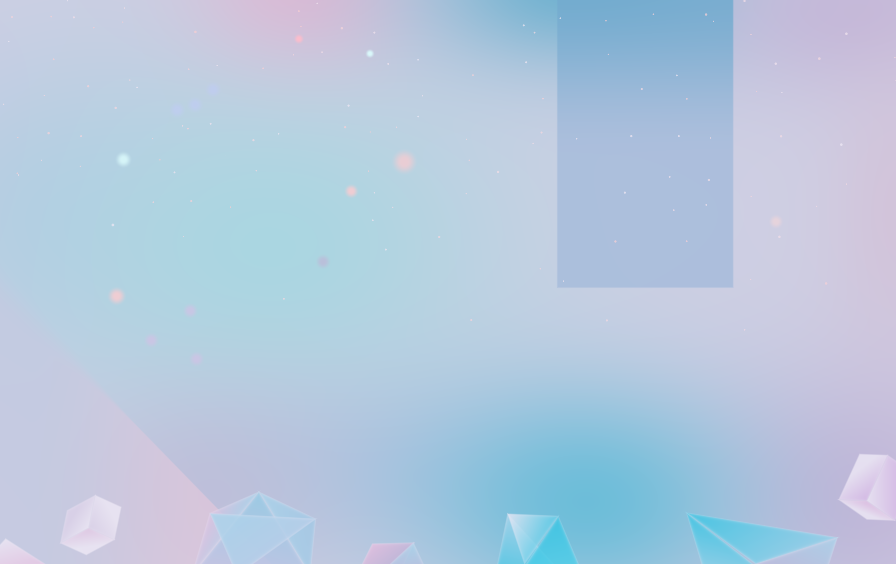
Write a Shadertoy shader that draws this background.

```glsl
const vec3 PEARL = vec3(0.93, 0.91, 0.96);
const vec3 ROSE = vec3(0.90, 0.74, 0.87);
const vec3 LILAC = vec3(0.76, 0.70, 0.84);
const vec3 ICE = vec3(0.66, 0.83, 0.92);
const vec3 CYAN = vec3(0.22, 0.77, 0.89);
const vec3 PEACH = vec3(0.96, 0.80, 0.82);

vec2 hash2(vec2 cell) {
    vec3 h = fract(cell.xyx * vec3(0.1031, 0.1030, 0.0973));
    h += dot(h, h.yzx + 33.33);
    return fract((h.xx + h.yz) * h.zy);
}

// Soft elliptical wash of colour
void glow(inout vec3 col, vec2 p, vec2 centre, vec2 radius, vec3 tint, float strength) {
    vec2 d = (p - centre) / radius;
    col = mix(col, tint, strength * exp(-dot(d, d)));
}

void bokeh(inout vec3 col, vec2 p, vec2 centre, float radius, vec3 tint, float strength) {
    float d = length(p - centre);
    col = mix(col, tint, strength * (1.0 - smoothstep(radius * 0.2, radius, d)));
}

// Triangle or parallelogram spanned by u and v, with a bright rim
void facet(inout vec3 col, vec2 p, vec2 origin, vec2 u, vec2 v, bool triangle,
           vec3 nearTint, vec3 farTint) {
    vec2 q = inverse(mat2(u, v)) * (p - origin);
    float area = abs(u.x * v.y - u.y * v.x);
    float d = min(q.x * area / length(v), q.y * area / length(u));
    if (triangle) d = min(d, (1.0 - q.x - q.y) * area / length(u - v));
    else d = min(d, min((1.0 - q.x) * area / length(v), (1.0 - q.y) * area / length(u)));
    float pixel = 1.0 / iResolution.y;
    vec3 tint = mix(nearTint, farTint, clamp(q.x * 0.8 + q.y * 0.6, 0.0, 1.0));
    tint = mix(tint, PEARL, 0.5 * exp(-max(d, 0.0) / 0.002));
    col = mix(col, tint, 0.82 * smoothstep(-pixel, pixel, d));
}

void shard(inout vec3 col, vec2 p, vec2 a, vec2 b, vec2 c, vec3 nearTint, vec3 farTint) {
    facet(col, p, a, b - a, c - a, true, nearTint, farTint);
}

void cube(inout vec3 col, vec2 p, vec2 corner, vec2 u, vec2 v, vec2 w, vec3 tint) {
    facet(col, p, corner, u, v, false, tint, PEARL);
    facet(col, p, corner, v, w, false, mix(tint, ROSE, 0.6), PEARL);
    facet(col, p, corner, w, u, false, PEARL, tint);
}

// Fine specks, denser towards the top
void dust(inout vec3 col, vec2 p) {
    for (float layer = 0.0; layer < 2.0; layer++) {
        vec2 grid = p * (11.0 + 5.0 * layer) + layer * 7.3;
        vec2 cell = floor(grid);
        vec2 rnd = hash2(cell);
        float d = length(fract(grid) - 0.15 - 0.7 * rnd) / (11.0 + 5.0 * layer);
        vec2 kind = hash2(cell + 51.7);
        float present = step(kind.x, 0.55 * smoothstep(0.3, 1.0, p.y));
        float size = mix(0.0016, 0.0034, kind.y * kind.y);
        col = mix(col, mix(PEARL, PEACH, rnd.x), 0.75 * present * (1.0 - smoothstep(size * 0.4, size, d)));
    }
}

void mainImage(out vec4 fragColor, in vec2 fragCoord) {
    vec2 p = fragCoord / iResolution.y;
    float pixel = 1.0 / iResolution.y;

    // Pastel washes
    vec3 col = vec3(0.81, 0.81, 0.89);
    glow(col, p, vec2(0.08, 0.62), vec2(0.28, 0.26), vec3(0.69, 0.79, 0.89), 0.7);
    glow(col, p, vec2(0.48, 0.56), vec2(0.44, 0.33), vec3(0.66, 0.84, 0.88), 0.95);
    glow(col, p, vec2(0.68, 0.17), vec2(0.36, 0.16), vec3(0.68, 0.75, 0.87), 0.65);
    glow(col, p, vec2(0.36, 0.12), vec2(0.22, 0.18), vec3(0.74, 0.73, 0.84), 0.7);
    glow(col, p, vec2(0.54, 1.02), vec2(0.2, 0.14), vec3(0.87, 0.72, 0.83), 0.85);
    glow(col, p, vec2(1.02, 1.03), vec2(0.27, 0.15), vec3(0.42, 0.69, 0.81), 0.95);
    glow(col, p, vec2(1.52, 0.98), vec2(0.26, 0.15), LILAC, 0.8);
    glow(col, p, vec2(1.6, 0.62), vec2(0.13, 0.28), vec3(0.83, 0.75, 0.84), 0.7);
    glow(col, p, vec2(1.52, 0.12), vec2(0.26, 0.22), LILAC, 0.85);
    glow(col, p, vec2(1.04, 0.11), vec2(0.29, 0.2), vec3(0.41, 0.74, 0.85), 0.95);

    // Pale sheet cut by a diagonal that sharpens downwards
    float below = 0.494 - 1.026 * p.x - p.y;
    float blur = mix(0.05, 0.002, smoothstep(0.0, 0.25, p.x));
    vec3 sheet = mix(vec3(0.77, 0.79, 0.88), vec3(0.87, 0.78, 0.86), smoothstep(0.05, 0.4, p.x));
    col = mix(col, sheet, 0.8 * smoothstep(-blur, blur, below));

    // Hanging translucent panel
    vec2 panel = abs(p - vec2(1.144, 0.79)) - vec2(0.156, 0.3);
    float inside = 1.0 - smoothstep(-pixel, pixel, max(panel.x, panel.y));
    vec3 panelTint = mix(vec3(0.66, 0.74, 0.86), vec3(0.45, 0.67, 0.81), smoothstep(0.72, 1.02, p.y));
    col = mix(col, panelTint, 0.9 * inside);

    // Drifting lights
    dust(col, p);
    for (float i = 0.0; i < 3.0; i++) {
        float turn = 1.17 + 2.1 * i;
        bokeh(col, p, vec2(0.318, 0.403) + 0.05 * vec2(cos(turn), sin(turn)), 0.015, LILAC + 0.06, 0.7);
        bokeh(col, p, vec2(0.314 + 0.032 * i, 0.805 + 0.009 * i * i), 0.016, vec3(0.75, 0.8, 0.95), 0.7);
    }
    bokeh(col, p, vec2(0.717, 0.713), 0.025, PEACH, 0.8);
    bokeh(col, p, vec2(0.623, 0.661), 0.014, PEACH, 0.9);
    bokeh(col, p, vec2(0.573, 0.536), 0.015, LILAC, 0.6);
    bokeh(col, p, vec2(0.207, 0.475), 0.018, PEACH, 0.9);
    bokeh(col, p, vec2(0.219, 0.717), 0.016, vec3(0.85, 0.97, 0.98), 0.9);
    bokeh(col, p, vec2(0.656, 0.905), 0.009, vec3(0.85, 0.97, 0.98), 1.0);
    bokeh(col, p, vec2(0.53, 0.931), 0.01, vec3(0.98, 0.74, 0.8), 1.0);
    bokeh(col, p, vec2(1.376, 0.607), 0.014, vec3(0.91, 0.83, 0.86), 0.9);

    // Crystals along the floor
    shard(col, p, vec2(0.01, 0.045), vec2(0.08, 0.0), vec2(-0.05, -0.02), PEARL, ROSE);
    cube(col, p, vec2(0.157, 0.064), vec2(0.012, 0.058), vec2(0.046, -0.021), vec2(-0.05, -0.027), vec3(0.86, 0.82, 0.91));
    vec2 apex = vec2(0.459, 0.128);
    shard(col, p, apex, vec2(0.372, 0.09), vec2(0.34, -0.02), ICE, ROSE);
    shard(col, p, apex, vec2(0.56, 0.08), vec2(0.55, -0.02), ICE, vec3(0.63, 0.77, 0.89));
    shard(col, p, apex, vec2(0.34, -0.02), vec2(0.55, -0.02), vec3(0.58, 0.8, 0.9), LILAC + 0.05);
    shard(col, p, vec2(0.372, 0.09), vec2(0.56, 0.08), vec2(0.42, -0.02), ICE, vec3(0.73, 0.8, 0.91));
    facet(col, p, vec2(0.66, 0.036), vec2(0.075, 0.002), vec2(-0.03, -0.06), false, ROSE, LILAC);
    shard(col, p, vec2(0.733, 0.038), vec2(0.76, -0.02), vec2(0.67, -0.02), ICE, LILAC);
    shard(col, p, vec2(0.9, 0.089), vec2(0.88, -0.01), vec2(1.0, -0.02), ICE, CYAN);
    shard(col, p, vec2(0.99, 0.085), vec2(1.03, -0.01), vec2(0.92, -0.02), CYAN, vec3(0.35, 0.82, 0.92));
    shard(col, p, vec2(0.9, 0.089), vec2(0.99, 0.085), vec2(0.93, 0.0), PEARL, CYAN);
    shard(col, p, vec2(1.217, 0.091), vec2(1.25, -0.02), vec2(1.36, -0.02), CYAN, ICE);
    shard(col, p, vec2(1.485, 0.047), vec2(1.34, 0.0), vec2(1.46, -0.03), ICE, LILAC);
    shard(col, p, vec2(1.217, 0.091), vec2(1.485, 0.047), vec2(1.34, 0.0), CYAN, ICE);
    cube(col, p, vec2(1.537, 0.112), vec2(0.037, 0.081), vec2(-0.05, 0.002), vec2(0.05, -0.035), vec3(0.84, 0.72, 0.9));

    fragColor = vec4(col, 1.0);
}
```
